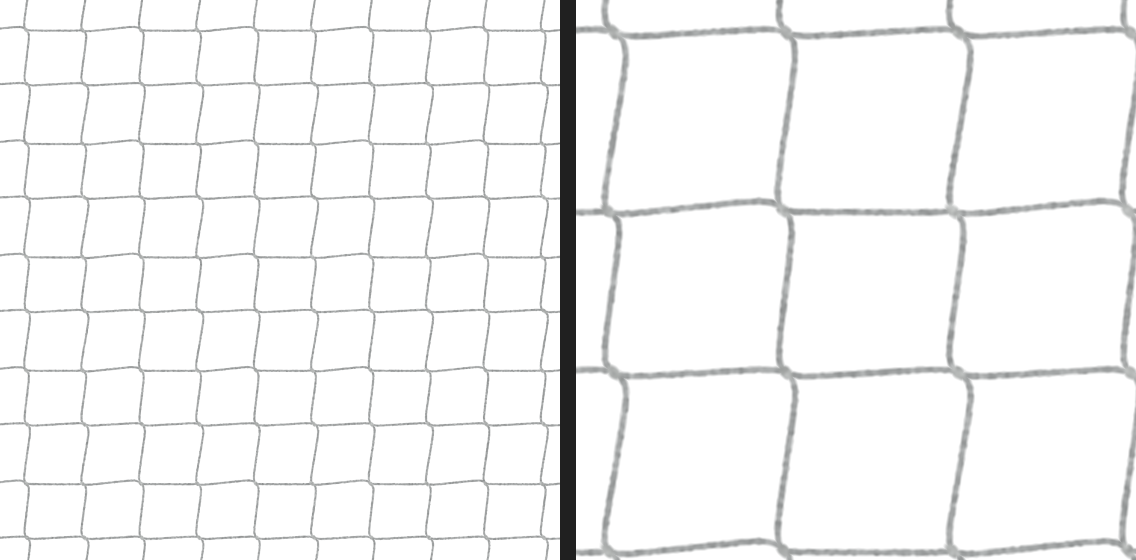
Left, the full canvas; right, a detail of the centre.
This pattern is drawn by a Shadertoy shader. Its source:

```glsl
#define MESHES 9.752               // mesh columns per canvas height
#define ROW_PITCH 0.9873           // row spacing relative to column spacing
#define ORIGIN vec2(0.470, 0.525)  // first knot, measured from the top left
#define CORD_RADIUS 0.0178
#define KNOT_RADII vec2(0.050, 0.031)
#define KNOT_STIFFNESS 17.0        // how sharply cords bend beside a knot
#define GRAIN_SCALE 38.0
#define CORD_COLOR vec3(0.635, 0.645, 0.645)
#define KNOT_COLOR vec3(0.690, 0.700, 0.695)
#define BACKGROUND vec3(1.0)

float hash(vec2 p) {
    vec3 q = fract(p.xyx * 0.1031);
    q += dot(q, q.yzx + 33.33);
    return fract((q.x + q.y) * q.z);
}

float noise(vec2 p) {
    vec2 i = floor(p), f = fract(p);
    f = f * f * (3.0 - 2.0 * f);
    return mix(mix(hash(i), hash(i + vec2(1, 0)), f.x),
               mix(hash(i + vec2(0, 1)), hash(i + vec2(1, 1)), f.x), f.y);
}

// Knot centre; rows and columns alternate in pairs
vec2 knotCenter(vec2 id) {
    vec2 odd = mod(id, 2.0);
    return vec2(id.x - (1.0 - odd.y) * (0.012 + 0.022 * odd.x),
                ROW_PITCH * id.y - 0.048 * odd.y);
}

// Sideways bend of a cord, fixed at both ends
float bend(float t, vec2 pull) {
    float nearEnds = (1.0 - exp(-KNOT_STIFFNESS * t))
                   * (1.0 - exp(-KNOT_STIFFNESS * (1.0 - t)));
    return mix(pull.x, -pull.y, t) * nearEnds;
}

// Distance to a bent cord running along x from a to b
float cordDistance(vec2 p, vec2 a, vec2 b, vec2 pull) {
    float span = b.x - a.x;
    float t = clamp((p.x - a.x) / span, 0.0, 1.0);
    float y = mix(a.y, b.y, t) + bend(t, pull);
    float slope = (b.y - a.y + (bend(t + 0.01, pull) - bend(t - 0.01, pull)) / 0.02) / span;
    return length(vec2(p.x - mix(a.x, b.x, t), (p.y - y) * inversesqrt(1.0 + slope * slope)));
}

// Distance to a knot stretched along the falling diagonal
float knotDistance(vec2 p) {
    vec2 q = vec2(p.x + p.y, p.y - p.x) * 0.7071;
    return (length(q / KNOT_RADII) - 1.0) * KNOT_RADII.y;
}

void mainImage(out vec4 fragColor, in vec2 fragCoord) {
    vec2 uv = fragCoord / iResolution.y;
    vec2 p = vec2(uv.x, 1.0 - uv.y) * MESHES - ORIGIN;
    float edge = max(0.012, 0.72 * MESHES / iResolution.y);

    // Nearest cord and knot among the surrounding meshes
    vec2 base = floor(p / vec2(1.0, ROW_PITCH));
    float cord = 1e3, knot = 1e3;
    for (int j = -1; j <= 1; j++) {
        for (int i = -1; i <= 1; i++) {
            vec2 id = base + vec2(i, j);
            vec2 odd = mod(id, 2.0);
            vec2 k = knotCenter(id);
            vec2 right = knotCenter(id + vec2(1, 0));
            vec2 below = knotCenter(id + vec2(0, 1));
            vec2 sidePull = vec2(0.064 + 0.025 * odd.x + 0.014 * odd.y,
                                 0.060 + 0.015 * odd.x - 0.035 * odd.x * odd.y);
            vec2 sagPull = odd.y > 0.5 ? vec2(0.032, 0.027)
                         : mix(vec2(0.008, -0.010), vec2(0.032, 0.076), odd.x);
            cord = min(cord, cordDistance(p, k, right, sagPull));
            cord = min(cord, cordDistance(p.yx, k.yx, below.yx, sidePull));
            knot = min(knot, knotDistance(p - k));
        }
    }

    // Twisted fibre grain and slightly fuzzy edges
    float grain = noise(p * GRAIN_SCALE + 200.0) - 0.5;
    float twist = noise(vec2(p.x + p.y, p.x - p.y) * GRAIN_SCALE * 0.7 + 500.0) - 0.5;
    float fuzz = 0.006 * grain;
    float cordMask = 1.0 - smoothstep(-edge, edge, cord - CORD_RADIUS + fuzz);
    float knotMask = 1.0 - smoothstep(-edge, edge, knot + fuzz);

    vec3 thread = mix(CORD_COLOR, KNOT_COLOR, knotMask) + 0.10 * grain + 0.10 * twist;
    vec3 color = mix(BACKGROUND, thread, max(cordMask, knotMask));
    fragColor = vec4(color, 1.0);
}
```
